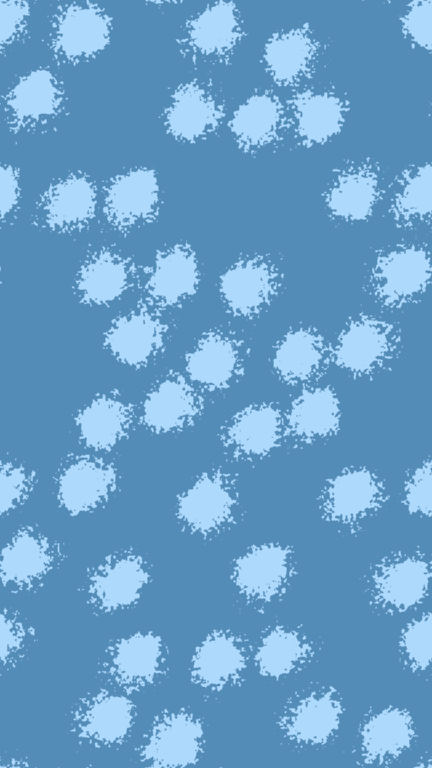
A Shadertoy shader for this pattern:

```glsl
// Pale, ragged sponge dabs scattered over a flat blue ground.
// Each dab is a lobed oval on a staggered, jittered grid; wrapping grain
// noise crumbles its rim into specks. All lattices repeat with the canvas.

#define SHEET vec2(9.0, 16.0)   // canvas size in pattern units
#define CELLS vec2(6.0, 10.0)   // dab grid: columns (multiple of 3), even rows
#define JITTER vec2(0.34, 0.46) // wander of a dab inside its cell
#define RADIUS 0.505            // mean dab radius
#define STRETCH 1.10            // elongation along the rising diagonal
#define LOBES 0.024             // depth of the uneven outline
#define CRUMBLE 0.50            // width of the speckled rim
#define GRAIN 18.0              // grains per unit, whole number
#define SAMPLES 3               // antialiasing samples per axis
#define SOFTNESS 1.5            // width of the smoothing filter
#define GROUND vec3(0.33, 0.55, 0.72)
#define PAINT vec3(0.68, 0.85, 0.99)

const float TAU = 6.2832;

// Three random values from a non-negative lattice point
vec3 hash3(vec2 c, float seed) {
    uvec3 v = uvec3(vec3(c, seed)) * 1664525u + 1013904223u;
    v.x += v.y * v.z; v.y += v.z * v.x; v.z += v.x * v.y;
    v ^= v >> 16u;
    v.x += v.y * v.z; v.y += v.z * v.x; v.z += v.x * v.y;
    return vec3(v >> 8u) / 16777216.0;
}

// Value noise that wraps with the sheet
float noise(vec2 p, float freq) {
    vec2 period = SHEET * freq;
    vec2 i = floor(p * freq), f = fract(p * freq);
    f = f * f * (3.0 - 2.0 * f);
    vec2 a = mod(i, period), b = mod(i + 1.0, period);
    return mix(mix(hash3(a, freq).x, hash3(vec2(b.x, a.y), freq).x, f.x),
               mix(hash3(vec2(a.x, b.y), freq).x, hash3(b, freq).x, f.x), f.y);
}

// Positive inside a dab centred on zero; grain runs from -0.5 to 0.5
float dab(vec2 q, vec3 rnd, float grain) {
    vec2 axes = vec2(q.x + q.y, q.y - q.x) * 0.7071;
    float d = length(axes * vec2(1.0 / STRETCH, STRETCH));
    float a = atan(q.y, q.x + 1e-5);
    float r = RADIUS * mix(0.95, 1.05, rnd.x);
    r += LOBES * (sin(3.0 * a + TAU * rnd.y) + 0.8 * sin(4.0 * a + TAU * rnd.z));
    float rim = CRUMBLE * (1.0 + 0.45 * sin(a + TAU * rnd.z));
    float inside = r - d;
    inside *= inside < 0.0 ? 0.7 : 1.15; // solid core, far-reaching specks
    return inside + rim * grain;
}

// 1 where paint covers the ground
float paint(vec2 p) {
    float grain = 0.65 * noise(p, GRAIN) + 0.35 * noise(p, 2.0 * GRAIN) - 0.5;
    grain += 0.20 * (noise(p, 7.0) - 0.5);

    vec2 cell = SHEET / CELLS;
    float row = floor(p.y / cell.y);
    float cover = -1.0;
    for (int y = -1; y <= 1; y++) {
        float r = row + float(y);
        float shift = 0.5 * mod(r, 2.0);
        float col = floor(p.x / cell.x - shift);
        for (int x = -1; x <= 1; x++) {
            vec2 id = vec2(col + float(x), r);
            vec2 key = mod(id, CELLS);
            // leave one cell of every three in a row empty
            float gap = floor(3.0 * hash3(vec2(floor(key.x / 3.0), key.y), 7.0).x);
            if (abs(mod(key.x, 3.0) - gap) < 0.5) continue;
            vec2 wander = (hash3(key, 3.0).xy - 0.5) * JITTER;
            vec2 centre = (id + vec2(0.5 + shift, 0.5) + wander) * cell;
            cover = max(cover, dab(p - centre, hash3(key, 5.0), grain));
        }
    }
    return step(0.0, cover);
}

void mainImage(out vec4 fragColor, in vec2 fragCoord) {
    // Average a small grid of samples to smooth the edges
    float cover = 0.0;
    for (int j = 0; j < SAMPLES; j++) {
        for (int i = 0; i < SAMPLES; i++) {
            vec2 offset = ((vec2(i, j) + 0.5) / float(SAMPLES) - 0.5) * SOFTNESS;
            cover += paint((fragCoord + offset) / iResolution.xy * SHEET);
        }
    }
    cover /= float(SAMPLES * SAMPLES);
    fragColor = vec4(mix(GROUND, PAINT, cover), 1.0);
}
```
